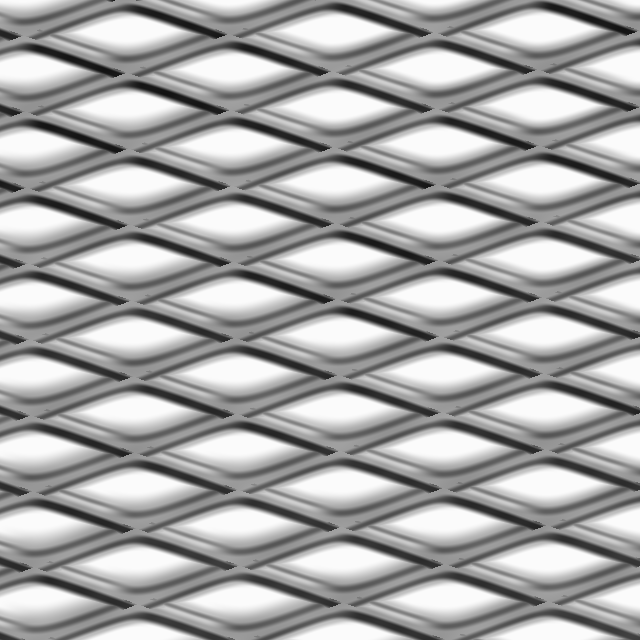
A WebGL 1 fragment shader for this texture:

```glsl
precision highp float;
// Expanded steel mesh: rows of staggered lens-shaped openings between shaded strands.
uniform vec2 u_resolution;

// Moves a tone towards the next one while t crosses from lo to hi.
float band(float tone, float next, float lo, float hi, float t) {
  return mix(tone, next, smoothstep(lo, hi, t));
}

float hash(vec2 p) {
  return fract(sin(dot(p, vec2(12.99, 78.23))) * 437.58);
}

void main() {
  vec2 p = gl_FragCoord.xy / u_resolution;

  // Slightly skewed lattice, measured in opening widths and heights.
  vec2 origin = vec2(0.517 + 0.02 * (1.0 - p.y), 0.711 + 0.008 * (p.x - 0.52));
  vec2 q = (p - origin) / vec2(0.321, 0.1187);

  // Nearest opening of the diamond grid.
  vec2 cell = floor(vec2(q.x - q.y, q.x + q.y) + 0.5);
  vec2 d = q - 0.5 * vec2(cell.x + cell.y, cell.y - cell.x);
  float vary = hash(cell) - 0.5;

  // Distance towards the upper and lower strands, rounded at the middle.
  float up = d.y + sqrt(d.x * d.x + 0.0064);
  float low = -d.y + sqrt(d.x * d.x + 0.0121);

  float white = 0.985;
  float dark = mix(0.2, 0.11, p.y) + 0.05 * vary;
  float softStart = mix(0.08, 0.26, 0.5 * (p.x + p.y)) + 0.05 * vary;

  // Upper left: thin dark line under a rising strand.
  float upLeft = band(white, 0.74, 0.27, 0.35, up);
  upLeft = band(upLeft, 0.33, 0.35, 0.415, up);
  upLeft = band(upLeft, 0.6, 0.425, 0.49, up);

  // Upper right: broad black underside of a falling strand.
  float upRight = band(white, dark, 0.31, 0.41, up);
  upRight = band(upRight, 0.62, 0.455, 0.515, up);

  // Lower left: bright inner face with a grey groove.
  float lowLeft = band(white, 0.78, 0.2, 0.32, low);
  lowLeft = band(lowLeft, 0.5, 0.32, 0.37, low);
  lowLeft = band(lowLeft, 0.8, 0.375, 0.425, low);
  lowLeft = band(lowLeft, 0.62, 0.43, 0.5, low);

  // Lower right: soft shadow deepening into the rising strand.
  float lowRight = band(white, 0.64, softStart, 0.39, low);
  lowRight = band(lowRight, 0.36, 0.35, 0.425, low);
  lowRight = band(lowRight, 0.6, 0.435, 0.51, low);

  float upper = mix(upLeft, upRight, smoothstep(-0.06, 0.08, d.x));
  float lower = mix(lowLeft, lowRight, smoothstep(-0.18, 0.0, d.x));
  float tone = min(upper, lower);

  // Faint brushed wear on the metal only.
  float wear = sin(q.x * 9.0 + q.y * 5.0) + 0.6 * sin(q.x * 23.0 - q.y * 17.0);
  tone += 0.018 * wear * (1.0 - smoothstep(0.65, 0.95, tone));

  gl_FragColor = vec4(vec3(clamp(tone, 0.0, 1.0)), 1.0);
}
```
